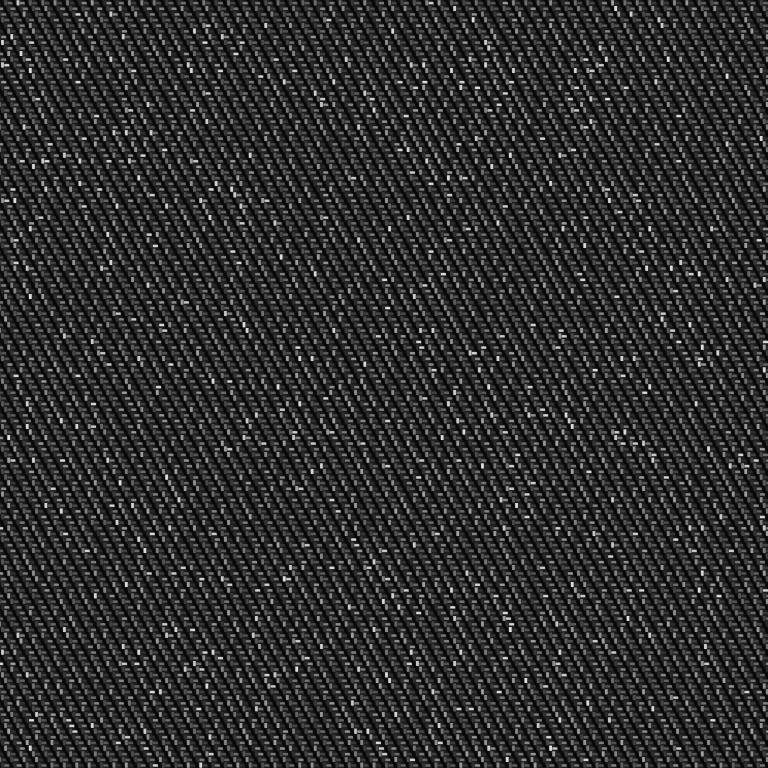
Write a WebGL 2 fragment shader that draws this texture.

```glsl
#version 300 es
// Dark steep twill cloth: diagonal wales of short grey warp and weft stitches.
precision highp float;

uniform vec2 u_resolution;
out vec4 fragColor;

const float WALES = 62.0;              // diagonal ribs across the canvas
const float YARNS = 4.0;               // yarn widths in one rib
const float ROWS = 136.0;              // stitch rows, 34 ribs up the canvas
const vec3 GROOVE = vec3(0.045);
const vec3 SHADED_YARN = vec3(0.11);
const vec3 DULL_THREAD = vec3(0.16);
const vec3 PALE_THREAD = vec3(0.64);
const vec3 FLECK = vec3(0.94);

float hash(vec2 p) {
  vec3 q = fract(p.xyx * vec3(0.1031, 0.1030, 0.0973));
  q += dot(q, q.yzx + 33.33);
  return fract((q.x + q.y) * q.z);
}

// Broad, very faint unevenness from layered sines.
float unevenness(vec2 uv) {
  float slow = sin(uv.x * 11.0 + 2.0 * sin(uv.y * 7.0));
  float quick = sin(uv.y * 17.0 + 2.0 * sin(uv.x * 13.0));
  return 0.5 * (slow + quick);
}

// Soft-edged rectangle coverage.
float stitch(vec2 p, vec2 center, vec2 halfSize, vec2 blur) {
  vec2 cover = clamp((halfSize - abs(p - center)) / blur + 0.5, 0.0, 1.0);
  return cover.x * cover.y;
}

// Grey stitch of the given tone; chance picks the rare bright flecks.
vec3 threadColor(float tone, float chance) {
  vec3 thread = mix(DULL_THREAD, PALE_THREAD, pow(tone, 1.5));
  return mix(thread, FLECK, 0.8 * step(0.97, chance));
}

vec3 weave(vec2 uv, vec2 pixel) {
  vec2 density = vec2(WALES * YARNS, ROWS);
  vec2 grid = uv * density;
  vec2 blur = pixel * density * 1.15;

  // Each higher row moves one yarn to the left.
  float row = floor(grid.y);
  float shifted = grid.x + row;
  vec2 id = vec2(floor(shifted / YARNS), row);
  vec2 local = vec2(mod(shifted, YARNS), fract(grid.y));

  // Continuous slanted groove between the ribs.
  float across = fract((grid.x + grid.y) / YARNS);
  float grooveDistance = min(across, 1.0 - across) * YARNS;
  float body = smoothstep(0.2, 1.1, grooveDistance);
  vec3 color = mix(GROOVE, SHADED_YARN, body);

  // A pale warp usually meets a dull weft, which keeps the cloth even.
  float warpTone = hash(id + 11.0);
  float weftTone = mix(1.0 - warpTone, hash(id + 53.0), 0.25);

  // Tall upright warp stitch beside a short flat weft stitch.
  float warp = stitch(local, vec2(0.8, 0.5), vec2(0.46, 0.47), blur);
  float weft = stitch(local, vec2(2.2, 0.45), vec2(0.82, 0.22), blur);
  color = mix(color, threadColor(warpTone, hash(id.yx + 37.0)), warp);
  color = mix(color, threadColor(weftTone, hash(id.yx + 91.0)), weft);

  // The groove also darkens the stitch ends that reach into it.
  return color * mix(0.65, 1.0, smoothstep(0.1, 0.8, grooveDistance));
}

void main() {
  vec2 uv = gl_FragCoord.xy / u_resolution;
  vec2 pixel = 1.0 / u_resolution;
  float wear = 1.0 + 0.01 * unevenness(uv);
  fragColor = vec4(weave(uv, pixel) * wear, 1.0);
}
```
